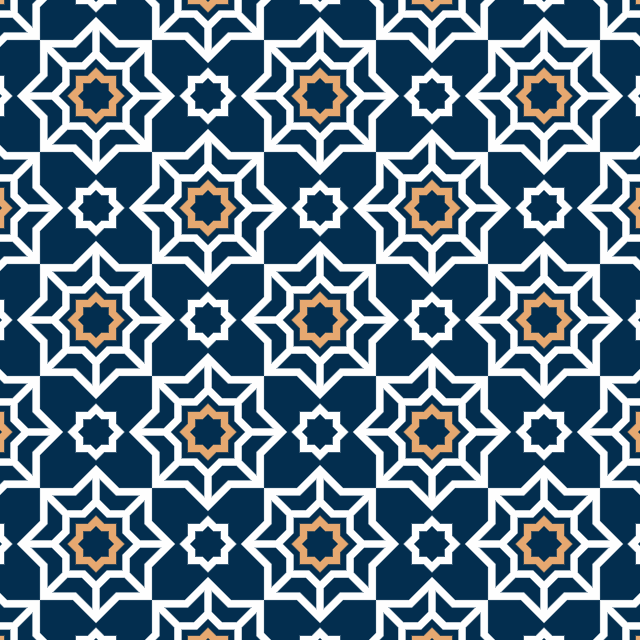
A WebGL 1 fragment shader for this pattern:

```glsl
precision highp float;
// Interlaced eight-pointed star tiling: white lines and ochre rings on navy.
uniform vec2 u_resolution;

const float CELLS = 5.714;   // checkerboard cells across the canvas

// Size of the eight-pointed star (square plus diamond) passing through p.
float starSize(vec2 p) {
  p = abs(p);
  return min(max(p.x, p.y), (p.x + p.y) * 0.70711);
}

// Distance to the nearest of eight spokes through the origin.
float spokeDistance(vec2 p) {
  p = abs(p);
  return min(min(p.x, p.y), abs(p.x - p.y) * 0.70711);
}

// Antialiased coverage of x below edge.
float below(float x, float edge, float aa) {
  return clamp((edge - x) / aa + 0.5, 0.0, 1.0);
}

// Antialiased band between an inner and an outer size.
float band(float x, float inner, float outer, float aa) {
  return below(x, outer, aa) - below(x, inner, aa);
}

void main() {
  float scale = CELLS / min(u_resolution.x, u_resolution.y);
  vec2 p = (gl_FragCoord.xy - 0.5 * u_resolution) * scale;
  float aa = 1.2 * scale;

  // Even cells hold large stars, odd cells hold small ones.
  vec2 cell = floor(p + 0.5);
  vec2 local = p - cell;
  float odd = mod(cell.x + cell.y, 2.0);

  // Large star tips reach into odd cells, so use the nearest large center.
  vec2 toward = abs(local.x) > abs(local.y)
    ? vec2(local.x < 0.0 ? -1.0 : 1.0, 0.0)
    : vec2(0.0, local.y < 0.0 ? -1.0 : 1.0);
  vec2 large = local - odd * toward;
  float size = starSize(large);

  // White outline, inner ring and the spokes joining them.
  float white = band(size, 0.432, 0.5, aa);
  white = max(white, band(size, 0.235, 0.302, aa));
  float spoke = below(spokeDistance(large), 0.0335, aa);
  white = max(white, spoke * band(size, 0.27, 0.465, aa));

  // Small rings: white in odd cells, ochre inside the large stars.
  float ring = band(starSize(local), 0.114, 0.18, aa);
  white = max(white, ring * odd);
  float ochre = ring * (1.0 - odd);

  vec3 color = mix(vec3(0.01, 0.18, 0.31), vec3(0.9, 0.66, 0.44), ochre);
  color = mix(color, vec3(0.995), white);
  gl_FragColor = vec4(color, 1.0);
}
```
